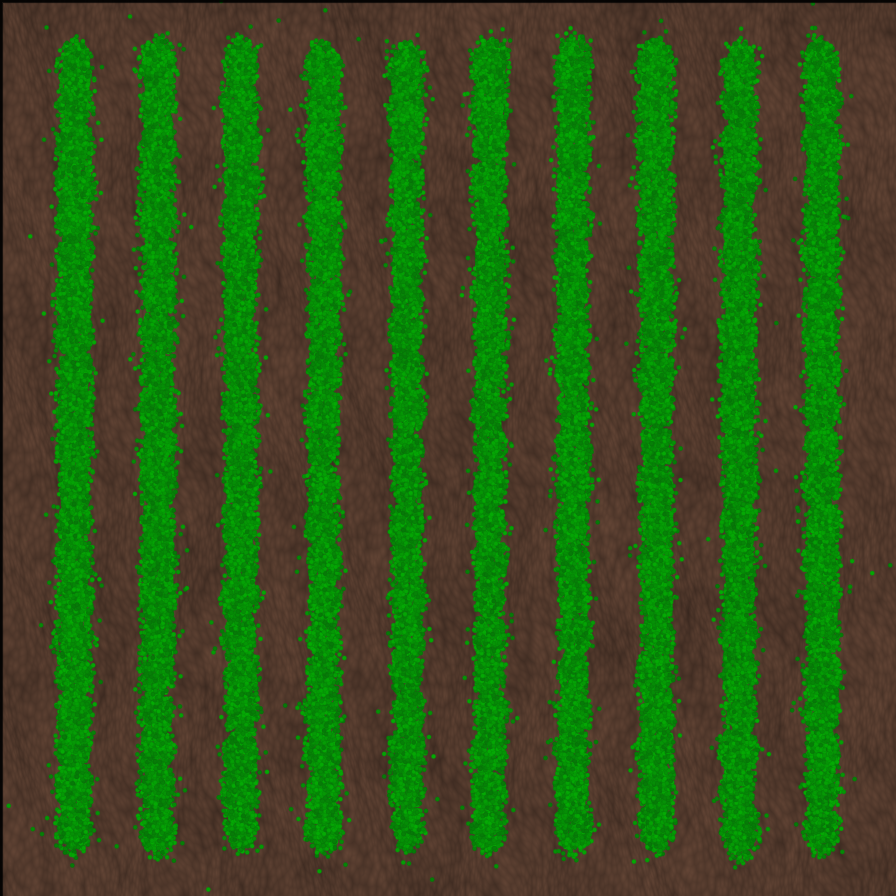
Give the GLSL for this pattern, as a WebGL 1 fragment shader.

```glsl
precision highp float;

uniform vec2 u_resolution;

#define ROWS 10.0
#define PLANTS 21.0
#define FIRST_PLANT vec2(0.0833, 0.078)
#define PLANT_STEP vec2(0.0927, 0.0423)
#define PLANT_RADIUS 0.0182
#define LEAF_CELL 0.004
#define LEAF_RADIUS 0.0028
#define STRAY_CHANCE 0.022
#define BORDER 0.0032
#define SOIL vec3(0.302, 0.210, 0.162)
#define LEAF_DARK vec3(0.025, 0.47, 0.03)
#define LEAF_LIGHT vec3(0.015, 0.67, 0.015)

float hash(vec2 p) {
    vec3 q = fract(p.xyx * vec3(0.1031, 0.1030, 0.0973));
    q += dot(q, q.yzx + 33.33);
    return fract((q.x + q.y) * q.z);
}

vec2 hash2(vec2 p) {
    return vec2(hash(p), hash(p + 57.3));
}

// Distance to the nearest scattered point
float cellular(vec2 p) {
    vec2 cell = floor(p);
    float nearest = 2.0;
    for (int j = -1; j <= 1; j++) {
        for (int i = -1; i <= 1; i++) {
            vec2 id = cell + vec2(float(i), float(j));
            nearest = min(nearest, length(id + hash2(id) - p));
        }
    }
    return nearest;
}

// Slanted fibres in several sizes over broad light and dark patches
vec3 soilColor(vec2 p) {
    vec2 q = p;
    q.x += 0.12 * p.y + 0.006 * sin(p.y * 31.0 + 4.0 * sin(p.x * 17.0));
    float fibres = cellular(q * vec2(95.0, 34.0)) - 0.5;
    float grain = cellular(q * vec2(210.0, 85.0) + 41.0) - 0.5;
    float patches = cellular(q * vec2(24.0, 11.0) + 13.0) - 0.5;
    float broad = sin(p.x * 13.0 + 2.0 * sin(p.y * 9.0)) * sin(p.y * 11.0 + p.x * 5.0);
    float light = 1.0 - 0.20 * fibres - 0.25 * grain - 0.17 * patches + 0.03 * broad;
    return SOIL * light;
}

// Chance that a leaf grows at a point
float leafChance(vec2 p) {
    vec2 id = floor((p - FIRST_PLANT) / PLANT_STEP + 0.5);
    id = clamp(id, vec2(0.0), vec2(ROWS, PLANTS) - 1.0);
    vec2 centre = FIRST_PLANT + id * PLANT_STEP;
    centre += (hash2(id + 7.0) - 0.5) * vec2(0.003, 0.006);

    // Growth thins in the middle rows and varies from plant to plant
    vec2 fromThin = (p - vec2(0.52, 0.43)) / vec2(0.24, 0.35);
    float vigour = 1.04 - 0.13 * exp(-dot(fromThin, fromThin));
    vigour += 0.14 * (hash(id + 23.0) - 0.5);
    float radius = PLANT_RADIUS * vigour;

    float r = length((p - centre) * vec2(1.0, 0.6)) / radius;
    float body = 1.0 - smoothstep(0.65, 1.28, r);
    float strays = STRAY_CHANCE * (1.0 - smoothstep(1.2, 1.9, r));
    return body + strays;
}

// Overlapping round leaves in three scattered layers
vec3 drawLeaves(vec3 color, vec2 p, float pixel) {
    for (int layer = 0; layer < 3; layer++) {
        float seed = float(layer) * 311.0;
        vec2 grid = p / LEAF_CELL + float(layer) * 0.37;
        vec2 cell = floor(grid);
        for (int j = -1; j <= 1; j++) {
            for (int i = -1; i <= 1; i++) {
                vec2 id = cell + vec2(float(i), float(j));
                vec2 offset = id + hash2(id + seed) - grid;
                float d = length(offset) * LEAF_CELL;
                float grows = step(hash(id + seed + 91.0), leafChance(p + offset * LEAF_CELL));
                float cover = 1.0 - smoothstep(LEAF_RADIUS - pixel, LEAF_RADIUS + 0.5 * pixel, d);
                float shade = hash(id + seed + 173.0);
                float rim = smoothstep(0.4, 1.0, d / LEAF_RADIUS);
                vec3 leaf = mix(LEAF_DARK, LEAF_LIGHT, shade) * (1.0 - 0.10 * rim);
                color = mix(color, leaf, cover * grows);
            }
        }
    }
    return color;
}

void main() {
    vec2 p = gl_FragCoord.xy / u_resolution;
    float pixel = 1.0 / min(u_resolution.x, u_resolution.y);

    vec3 color = drawLeaves(soilColor(p), p, pixel);

    // Dark border along the left and top
    float edge = min(p.x, 1.0 - p.y);
    color *= mix(0.08, 1.0, smoothstep(BORDER - pixel, BORDER + pixel, edge));

    gl_FragColor = vec4(color, 1.0);
}
```
